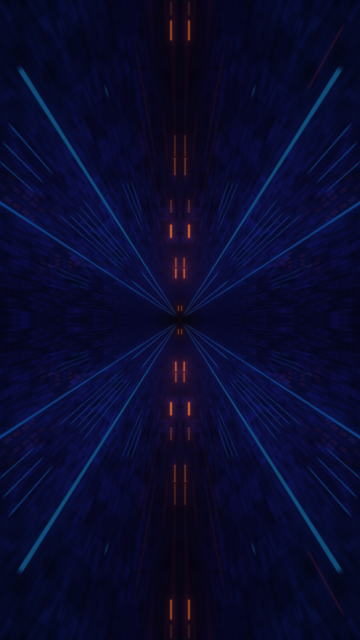
Give the GLSL for this background, as a Shadertoy shader.

```glsl
// Mirrored dark neon tunnel: blue light rails, orange lamps and panelled walls
const vec3 NIGHT = vec3(.014, .014, .098);
const vec3 INDIGO = vec3(.044, .050, .245);
const vec3 CYAN = vec3(.06, .34, .52);
const vec3 AZURE = vec3(.06, .28, .56);
const vec3 EMBER = vec3(.34, .07, .07);

float hash(vec2 p) {
    p = fract(p * vec2(.1031, .1137));
    p += dot(p, p.yx + 33.33);
    return fract((p.x + p.y) * p.x * 9.7);
}

vec2 gradientAt(vec2 cell) {
    float a = 6.2832 * hash(cell + 17.);
    return vec2(cos(a), sin(a));
}

float gradientNoise(vec2 p) {
    vec2 i = floor(p), f = p - i, s = f * f * (3. - 2. * f), e = vec2(1, 0);
    float low = mix(dot(gradientAt(i), f), dot(gradientAt(i + e), f - e), s.x);
    float high = mix(dot(gradientAt(i + e.yx), f - e.yx), dot(gradientAt(i + 1.), f - 1.), s.x);
    return mix(low, high, s.y);
}

// Rail pointing away from the vanishing point, widening with distance
float rail(vec2 q, float degrees, float near, float far, float spread) {
    float a = radians(degrees), soft = 2. / iResolution.y;
    vec2 dir = vec2(cos(a), sin(a));
    float along = dot(q, dir), across = abs(q.x * dir.y - q.y * dir.x);
    float halfWidth = spread * max(along, 0.);
    float ends = smoothstep(near - .015, near + .015, along)
               * (1. - smoothstep(far - .015, far + .015, along));
    return ends * (1. - smoothstep(halfWidth - soft, halfWidth + soft, across));
}

float railGlow(vec2 q, float degrees, float far) {
    float a = radians(degrees);
    vec2 dir = vec2(cos(a), sin(a));
    float along = dot(q, dir), across = abs(q.x * dir.y - q.y * dir.x);
    return exp(-across / (.010 + .025 * max(along, 0.)))
         * smoothstep(.03, .3, along) * (1. - smoothstep(far - .1, far + .04, along));
}

// Wall panels in angle and logarithmic depth
float panels(vec2 uv) {
    vec2 cell = floor(uv), f = abs(fract(uv) - .5);
    float face = 1. - smoothstep(.40, .49, max(f.x, f.y));
    return mix(.85, .55 + .8 * hash(cell), face);
}

void mainImage(out vec4 fragColor, in vec2 fragCoord) {
    vec2 p = (2. * fragCoord - iResolution.xy) / iResolution.y;
    vec2 q = abs(p);
    float r = length(q), angle = atan(q.y, q.x + 1e-5);
    float ring = max(max(q.x * 1.1, q.y * .85), (q.x + q.y) * .72) + 1e-4;
    vec2 wall = vec2(angle * 8., log(ring) * 5.);

    // Ambient light, strongest on the diagonals
    float fan = exp(-pow((angle - .82) / .48, 2.));
    float reach = exp(-pow((r - .36) / .38, 2.));
    vec3 col = mix(NIGHT, INDIGO, .20 + .40 * fan * reach + .20 * reach + .08 * fan);
    col += vec3(-.004, .010, .008) * smoothstep(.5, 1., r) * smoothstep(.1, .4, q.x);

    // Panel relief, small beams and surface variation
    float detail = smoothstep(.06, .3, r);
    float relief = panels(wall * vec2(2., 1.5)) * mix(1., panels(wall * vec2(5., 4.) + 7.), .7);
    col *= mix(1., relief, detail * .6) + .06;
    col *= 1. + .45 * gradientNoise(wall * vec2(6., 2.)) * detail;

    // Dark central shaft with faint red ribs
    float shaft = (1. - smoothstep(.04, .16, q.x)) * smoothstep(.25, .6, q.y);
    col = mix(col, vec3(.026, .014, .062), shaft * .7);
    float ribs = smoothstep(.05, .4, gradientNoise(vec2(angle * 45., log(ring) * 2.)));
    col += EMBER * .12 * ribs * smoothstep(1.25, 1.42, angle) * smoothstep(.2, .5, r);

    // Scattered red windows on the side walls
    vec2 windows = vec2(angle * 32., log(ring) * 18.), pane = abs(fract(windows) - .5);
    float lit = step(.55, hash(floor(windows))) * smoothstep(.0, .3, gradientNoise(wall * .6 + 3.));
    lit *= (1. - smoothstep(.25, .42, max(pane.x, pane.y))) * smoothstep(.16, .35, q.x);
    col += EMBER * .2 * lit * smoothstep(.12, .25, angle) * (1. - smoothstep(.55, .85, angle));

    // Main rails and their halos
    col += vec3(.004, .028, .075) * (railGlow(q, 57.5, .93) + railGlow(q, 33.1, .9));
    col = mix(col, CYAN, .85 * rail(q, 57.5, .18, .93, .0085));
    col = mix(col, AZURE, .85 * rail(q, 33.1, .18, .9, .006));

    // Dark vanishing point
    col *= mix(.3, 1., smoothstep(.005, .09, r));

    // Thin rails: long inner fan, broken outer fan, steep and shallow groups
    float thin = 0.;
    for (int i = 0; i < 5; i++) {
        float k = float(i), jitter = hash(vec2(k, 4.));
        thin += .65 * rail(q, 41. + 2.5 * k, .20 + .06 * jitter, .57 - .12 * jitter, .003);
        if (i != 2) thin += .75 * rail(q, 33. + 6.1 * k, .025, .19, .011);
    }
    for (int i = 0; i < 3; i++) {
        float k = float(i);
        thin += .65 * rail(q, 41.3 + 3.8 * k, .61, .75 + .03 * k, .0032);
        thin += .5 * rail(q, 67. + 1.8 * k, .30 + .03 * k, .46, .003);
        thin += .4 * rail(q, 18.5 + 2.2 * k, .31, .36 + .045 * k, .003);
    }
    col = mix(col, AZURE, min(thin, .85));

    // Small cyan glints high on the walls and a red edge on the right
    col = mix(col, CYAN, .5 * rail(q, 72.2, .735, .765, .004));
    col += EMBER * .3 * step(0., p.x) * rail(q, 61., .83, 1.05, .004);

    // Lamps: offset, lower end, upper end, brightness
    vec4 lamps[9] = vec4[9](
        vec4(.005, .031, .042, .5), vec4(.013, .133, .158, .9), vec4(.013, .168, .192, .65),
        vec4(.028, .260, .295, .95), vec4(.028, .338, .373, .3), vec4(.016, .455, .505, .45),
        vec4(.016, .515, .575, .3), vec4(.028, .877, .933, .65), vec4(.028, .955, .992, .2));
    float soft = 2. / iResolution.y;
    for (int i = 0; i < 9; i++) {
        vec4 lamp = lamps[i];
        float d = length(q - vec2(lamp.x, clamp(q.y, lamp.y, lamp.z)));
        float size = .001 + .07 * lamp.x;
        float nearness = 1. - smoothstep(.25, .65, lamp.y);
        col += vec3(.085, .025, .03) * lamp.w * exp(-d / .032) * mix(.25, 1., nearness);
        col += vec3(.20, .05, .02) * lamp.w * exp(-d / .008);
        float core = 1. - smoothstep(size - soft, size + soft, d);
        col = mix(col, vec3(.88, .46, .16), core * lamp.w * .9);
    }
    fragColor = vec4(clamp(col, 0., 1.), 1.);
}
```
